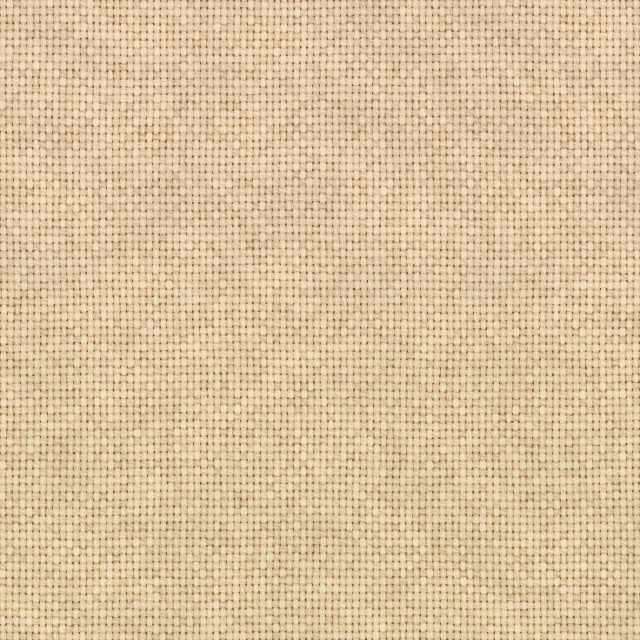
Write a WebGL 1 fragment shader that draws this texture.

```glsl
precision highp float;
// Plain-woven natural linen: light upright warp floats over duller weft, with small dark gaps.
uniform vec2 u_resolution;

const vec2 THREADS = vec2(96.0, 82.0);     // warp threads across, weft threads down
const vec2 HALF_WIDTH = vec2(0.41, 0.40);  // thread half width, in thread spacings
const float WIDTH_VARIATION = 0.16;
const float WOBBLE = 0.10;
const float WARP_RISE = 0.08;              // lengthens the upright floats
const float FIBRE_STRENGTH = 0.12;
const float FLOAT_VARIATION = 0.18;
const float THREAD_VARIATION = 0.08;
const float WEFT_DULLNESS = 0.10;
const float MOTTLE = 0.018;
const int SAMPLES = 3;                     // antialiasing samples per axis

const vec3 GAP = vec3(0.47, 0.34, 0.21);
const vec3 SHADE = vec3(0.67, 0.54, 0.40);
const vec3 BASE = vec3(0.87, 0.78, 0.64);
const vec3 LIGHT = vec3(0.955, 0.885, 0.765);
const vec3 TINT_TOP = vec3(1.0, 0.985, 0.985);
const vec3 TINT_BOTTOM = vec3(0.98, 0.985, 0.95);

const float PI = 3.14159265;

float hash(vec2 p) {
  vec3 q = fract(vec3(p.xyx) * 0.1031);
  q += dot(q, q.yzx + 33.33);
  return fract((q.x + q.y) * q.z);
}

// Distance to the nearest scattered point, for fuzzy fibre clumps
float cellular(vec2 p) {
  vec2 cell = floor(p);
  float nearest = 2.0;
  for (int j = -1; j <= 1; j++) {
    for (int i = -1; i <= 1; i++) {
      vec2 c = cell + vec2(float(i), float(j));
      nearest = min(nearest, distance(p, c + vec2(hash(c), hash(c + 71.7))));
    }
  }
  return nearest;
}

// Slow drift of the threads
vec2 drift(vec2 uv) {
  return vec2(sin(uv.y * 9.0 + 2.0 * sin(uv.x * 5.0)) + 0.5 * sin(uv.y * 31.0 + uv.x * 13.0),
              sin(uv.x * 8.0 + 2.0 * sin(uv.y * 4.0)) + 0.5 * sin(uv.x * 27.0 - uv.y * 11.0));
}

// Rounded cross-section: 1 on the thread axis, 0 at and beyond its edge
float roundProfile(float offset, float halfWidth) {
  float x = offset / halfWidth;
  return sqrt(max(1.0 - x * x, 0.0));
}

// Uneven thickness along one thread
float slub(float along, float id) {
  float phase = 6.283 * hash(vec2(id, 5.3));
  return 0.5 * sin(along * 0.9 + phase) + 0.5 * sin(along * 2.3 + phase * 3.0);
}

// Lightly twisted yarn strands
float strands(float across, float along, float seed) {
  float twist = across * 11.0 + along * 3.0 + seed * 6.283;
  return 0.6 * sin(twist) + 0.4 * sin(twist * 1.7 + 3.0 * sin(along * 4.0));
}

vec3 toneRamp(float tone) {
  vec3 color = mix(GAP, SHADE, smoothstep(0.0, 0.32, tone));
  color = mix(color, BASE, smoothstep(0.25, 0.68, tone));
  return mix(color, LIGHT, smoothstep(0.62, 1.0, tone));
}

vec3 weave(vec2 uv) {
  vec2 p = uv * THREADS + WOBBLE * drift(uv);
  vec2 id = floor(p);
  vec2 f = p - id - 0.5;
  vec2 side = 1.0 - 2.0 * mod(id, 2.0);

  // Thread sections and their over-under waves (x: warp, y: weft)
  vec2 uneven = vec2(slub(p.y, id.x), slub(p.x, id.y + 200.0));
  vec2 width = HALF_WIDTH * (1.0 + WIDTH_VARIATION * uneven);
  vec2 profile = vec2(roundProfile(f.x, width.x), roundProfile(f.y, width.y));
  vec2 wave = vec2(side.x * sin(PI * p.y), -side.y * sin(PI * p.x));
  vec2 height = 0.55 * profile + 0.45 * wave - 4.0 * (1.0 - step(0.001, profile));

  // The higher thread shows; where neither reaches there is a gap
  bool warpOnTop = height.x + WARP_RISE > height.y;
  float section = warpOnTop ? profile.x : profile.y;
  float lift = warpOnTop ? wave.x : wave.y;
  float seed = hash(id + 13.0);
  float fibre = warpOnTop ? strands(f.x, p.y, seed) : strands(f.y, p.x, seed);
  float threadTone = hash(warpOnTop ? vec2(id.x, 3.0) : vec2(7.0, id.y)) - 0.5;

  float tone = 0.36 + 0.35 * section + 0.24 * lift;
  tone += FIBRE_STRENGTH * fibre + FLOAT_VARIATION * (seed - 0.5);
  tone += THREAD_VARIATION * threadTone + 0.18 * (0.5 - cellular(p * 2.3));
  tone -= warpOnTop ? 0.0 : WEFT_DULLNESS;
  tone = mix(0.04, tone, step(0.001, max(profile.x, profile.y)));
  return toneRamp(tone);
}

void main() {
  vec3 color = vec3(0.0);
  for (int j = 0; j < SAMPLES; j++) {
    for (int i = 0; i < SAMPLES; i++) {
      vec2 offset = (vec2(float(i), float(j)) + 0.5) / float(SAMPLES) - 0.5;
      color += weave((gl_FragCoord.xy + offset) / u_resolution);
    }
  }
  color /= float(SAMPLES * SAMPLES);

  // Broad warm-to-straw shift and faint mottling
  vec2 uv = gl_FragCoord.xy / u_resolution;
  float mottle = sin(uv.x * 17.0 + 3.0 * sin(uv.y * 7.0)) * sin(uv.y * 23.0 + 2.0 * sin(uv.x * 9.0));
  color *= mix(TINT_BOTTOM, TINT_TOP, smoothstep(0.0, 0.8, uv.y)) * (1.0 + MOTTLE * mottle);
  gl_FragColor = vec4(color, 1.0);
}
```
